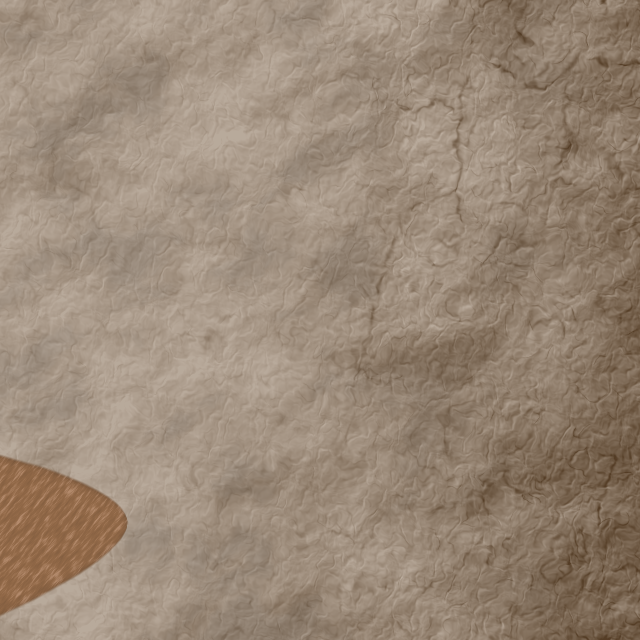
Give the GLSL for this texture, as a Shadertoy shader.

```glsl
#define SHADOW vec3(0.47, 0.39, 0.31)
#define LIGHT vec3(0.70, 0.64, 0.58)
#define OCHRE vec3(0.57, 0.41, 0.28)
#define OCHRE_PALE vec3(0.65, 0.50, 0.39)
#define RELIEF_SCALE 15.0
#define RELIEF_GAIN 1.25
#define BLOTCH_GAIN 0.55
#define CREASE_GAIN 0.36
#define CRACK_WIDTH 0.0030
#define LIGHT_STEP vec2(-0.0020, 0.0032)

// Crack polylines: position, then strength of the segment ending there (0 lifts the pen)
const vec3 CRACKS[14] = vec3[14](
    vec3(1.01, 0.898, 0.0), vec3(0.90, 0.907, 1.0), vec3(0.852, 0.865, 0.8),
    vec3(0.80, 0.892, 0.8), vec3(0.75, 0.905, 1.0), vec3(0.717, 0.865, 1.0),
    vec3(0.713, 0.65, 0.9),
    vec3(0.68, 0.63, 0.0), vec3(0.755, 0.585, 0.6), vec3(0.785, 0.63, 0.6),
    vec3(0.85, 0.62, 0.4),
    vec3(0.618, 0.63, 0.0), vec3(0.573, 0.486, 0.75), vec3(0.535, 0.28, 0.4));

vec2 gradientAt(ivec2 cell) {
    uint h = uint(cell.x) * 1597334677u ^ uint(cell.y) * 3812015801u;
    h = (h ^ (h >> 15)) * 2246822519u;
    h ^= h >> 13;
    float angle = float(h & 65535u) * 6.2832 / 65536.0;
    return vec2(cos(angle), sin(angle));
}

float gradientNoise(vec2 p) {
    vec2 base = floor(p), f = p - base;
    ivec2 c = ivec2(base);
    vec2 u = f * f * f * (f * (f * 6.0 - 15.0) + 10.0);
    float a = dot(gradientAt(c), f);
    float b = dot(gradientAt(c + ivec2(1, 0)), f - vec2(1, 0));
    float d = dot(gradientAt(c + ivec2(0, 1)), f - vec2(0, 1));
    float e = dot(gradientAt(c + ivec2(1, 1)), f - vec2(1, 1));
    return 1.4 * mix(mix(a, b, u.x), mix(d, e, u.x), u.y);
}

float fbm(vec2 p, int octaves, float gain) {
    float sum = 0.0, amp = 0.5;
    for (int i = 0; i < octaves; i++) {
        sum += amp * gradientNoise(p);
        p = mat2(1.6, 1.2, -1.2, 1.6) * p + 17.3;
        amp *= gain;
    }
    return sum;
}

// Rock height: rolling lumps, broken ledges and upright flakes
float rockHeight(vec2 p) {
    float lumps = fbm(p * RELIEF_SCALE, 5, 0.57);
    float ledges = abs(fbm(p * vec2(34.0, 24.0) + 5.0, 2, 0.6));
    float flakes = gradientNoise(p * vec2(75.0, 38.0) + 11.0);
    return lumps + 0.16 * smoothstep(0.0, 0.15, ledges) + 0.08 * flakes;
}

// Short curled creases: zero lines of a noise, kept only in places
float creases(vec2 p, float scale) {
    float line = fbm(p * scale + 31.0, 2, 0.35) / 0.045;
    float keep = smoothstep(0.08, 0.42, gradientNoise(p * scale * 0.9 + 73.0));
    return exp(-line * line) * keep;
}

// Dark crack line (x) and its lit lip (y)
vec2 cracks(vec2 p) {
    vec2 result = vec2(0.0);
    float width = CRACK_WIDTH * (0.95 + 1.2 * gradientNoise(p * 33.0));
    for (int i = 1; i < 14; i++) {
        vec2 a = CRACKS[i - 1].xy, ab = CRACKS[i].xy - a;
        vec2 toLine = p - a - ab * clamp(dot(p - a, ab) / dot(ab, ab), 0.0, 1.0);
        float d = length(toLine);
        float lip = length(toLine - vec2(0.004, -0.005));
        vec2 ink = vec2(exp(-d * d / (width * width + 1e-6)), exp(-lip * lip / 2e-5));
        result = max(result, CRACKS[i].z * ink);
    }
    return result * smoothstep(-0.38, 0.12, fbm(p * 24.0 + 90.0, 2, 0.7));
}

// Approximate signed distance to the blunt ochre patch, negative inside
float patchDistance(vec2 p) {
    float halfWidth = 0.125 * pow(max(0.2 - p.x, 0.0) / 0.2, 0.57);
    float side = (abs(p.y - 0.163 - 0.1 * p.x) - halfWidth) * 0.8;
    return max(side, p.x - 0.2);
}

void mainImage(out vec4 fragColor, in vec2 fragCoord) {
    vec2 p = fragCoord / iResolution.xy;
    vec2 warp = vec2(fbm(p * 13.0, 4, 0.6), fbm(p * 13.0 + 40.0, 4, 0.6));
    vec2 q = p + 0.018 * warp;
    float rough = smoothstep(0.35, 1.0, p.x + 0.35 * fbm(p * 4.0 + 8.0, 2, 0.5));

    // Broad light falling off to the lower right
    float fall = smoothstep(0.35, 1.35, dot(p, vec2(0.95, -0.35)) + 0.35);
    float tone = 0.86 - 0.58 * fall - 0.14 * smoothstep(0.5, 0.75, length(p - 0.5));
    tone -= 0.25 * smoothstep(0.82, 1.02, p.x - 0.12 * p.y + 0.06);

    // Ragged stains stretched along the rising diagonal
    vec2 along = vec2(dot(q, vec2(0.8, 0.6)) * 4.5, dot(q, vec2(-0.6, 0.8)) * 8.0);
    float stain = fbm(along + 2.0, 5, 0.62);
    tone += BLOTCH_GAIN * stain - 0.20 * smoothstep(0.05, 0.32, fbm(along + 50.0, 4, 0.6));

    // Relief, creases and cracks
    float slope = rockHeight(q) - rockHeight(q + LIGHT_STEP);
    tone += RELIEF_GAIN * slope * mix(0.72, 1.4, rough);
    float crease = creases(q, 17.0) + 0.8 * creases(q + 3.0, 34.0);
    tone -= CREASE_GAIN * crease * mix(0.5, 1.25, rough);
    vec2 crack = cracks(p + 0.014 * warp + 0.006 * gradientNoise(p * 55.0));
    tone += 0.12 * crack.y - 0.66 * crack.x;

    // Pale margin around the patch
    float d = patchDistance(p + 0.002 * warp);
    tone += 0.12 * exp(-max(d, 0.0) / 0.02);
    vec3 color = mix(SHADOW, LIGHT, clamp(tone, -0.6, 1.1));
    color += vec3(-0.010, 0.0, 0.010) * smoothstep(0.0, 0.4, -stain) * (1.0 - rough);

    // Ochre patch with slanted brush streaks and a dark rim
    vec2 brush = vec2(dot(p, vec2(0.64, 0.77)) * 34.0, dot(p, vec2(-0.77, 0.64)) * 170.0);
    float streak = fbm(brush, 3, 0.6);
    vec3 paint = mix(OCHRE, OCHRE_PALE, smoothstep(-0.05, 0.55, streak));
    paint *= 1.0 + 0.16 * streak - 0.16 * exp(-abs(d) / 0.004);
    float edge = 0.0015 + 0.7 / iResolution.y;
    color = mix(color, paint, 1.0 - smoothstep(-edge, edge, d));

    fragColor = vec4(color, 1.0);
}
```
